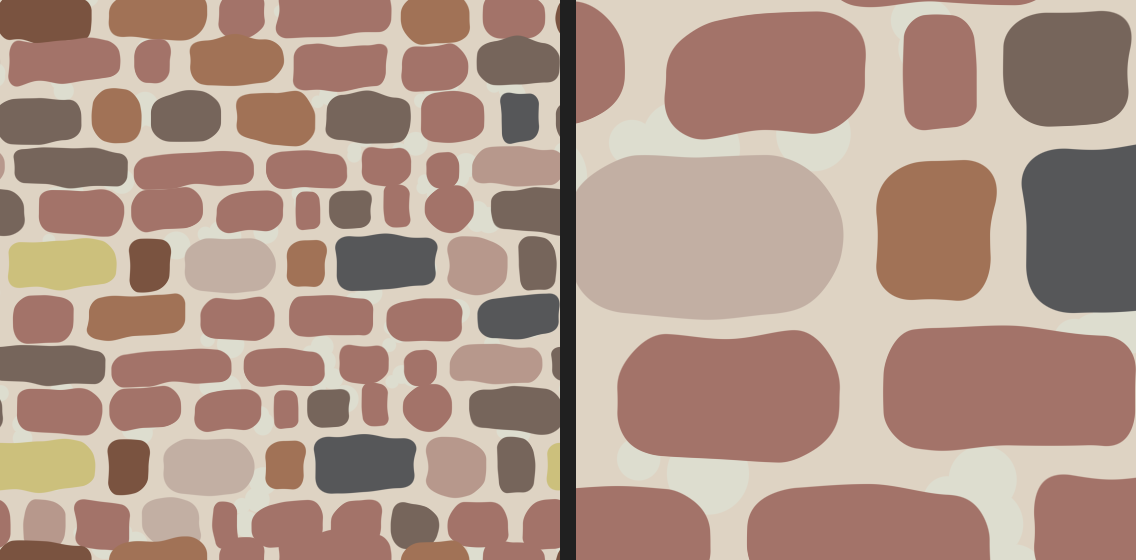
Left: the whole. Right: its middle third, enlarged.
This pattern is drawn by a Shadertoy shader. Its source:

```glsl
// Irregular stone wall: rows of flat, rounded, earthy stones on pale mortar with light patches.

const float TAU = 6.2831853;
const int ROWS = 11;
const float WALL_PERIOD = 0.977;

// Per row, downward: centre, half height, stone count, first seam
const vec4 rowLayout[ROWS] = vec4[](
    vec4(0.026, 0.047, 6, 0.016), vec4(0.113, 0.043, 6, 0.023),
    vec4(0.212, 0.047, 7, -0.007), vec4(0.301, 0.035, 6, 0.043),
    vec4(0.374, 0.042, 8, 0.035), vec4(0.473, 0.051, 7, 0.039),
    vec4(0.569, 0.043, 6, -0.020), vec4(0.654, 0.035, 6, 0.003),
    vec4(0.729, 0.042, 8, -0.004), vec4(0.833, 0.053, 7, 0.001),
    vec4(0.938, 0.046, 9, 0.016));

// Stone colour and its cumulative share
const vec4 palette[8] = vec4[](
    vec4(0.640, 0.450, 0.410, 0.39), vec4(0.630, 0.447, 0.337, 0.60),
    vec4(0.463, 0.396, 0.357, 0.72), vec4(0.478, 0.325, 0.251, 0.79),
    vec4(0.718, 0.596, 0.549, 0.86), vec4(0.760, 0.686, 0.640, 0.91),
    vec4(0.800, 0.753, 0.486, 0.96), vec4(0.337, 0.341, 0.349, 1.00));

const vec3 MORTAR = vec3(0.871, 0.827, 0.765);
const vec3 PATCH = vec3(0.867, 0.867, 0.812);

vec2 hash2(vec2 p) {
    vec3 q = fract(p.xyx * vec3(0.1031, 0.1030, 0.0973));
    q += dot(q, q.yzx + 33.33);
    return fract((q.xx + q.yz) * q.zy);
}

vec2 noise2(vec2 p) {
    vec2 i = floor(p), f = fract(p);
    f = f * f * (3.0 - 2.0 * f);
    return mix(mix(hash2(i), hash2(i + vec2(1, 0)), f.x),
               mix(hash2(i + vec2(0, 1)), hash2(i + vec2(1, 1)), f.x), f.y);
}

float coverage(float dist, float pixel) {
    return 1.0 - smoothstep(-0.75 * pixel, 0.75 * pixel, dist);
}

// Position of the i-th vertical joint; stretch widens the stones at the left
float seam(float i, float count, float seed, float stretch) {
    float u = i / count;
    float jitter = 0.5 * (hash2(vec2(mod(i, count), seed)).x - 0.5) / count;
    return u + jitter + stretch * (sin(TAU * (u - 0.1)) + sin(TAU * 0.1));
}

vec3 stoneColour(float pick) {
    int k = 0;
    while (k < 7 && pick > palette[k].w) k++;
    return palette[k].rgb;
}

// Rounded box, tilted, tapered, bowed and wobbled
float stoneDistance(vec2 p, vec2 halfSize, vec2 shape, vec2 seed) {
    p += 0.012 * (noise2(p * 22.0 + seed * 17.0 + 50.0) - 0.5);
    p.y += (shape.x - 0.5) * 0.14 * p.x;
    float along = clamp(p.x / halfSize.x, -1.0, 1.0);
    halfSize.y *= 1.0 + 0.16 * (shape.y - 0.5) * along - 0.10 * along * along;
    float radius = min(halfSize.x, halfSize.y) * mix(0.5, 0.85, shape.y);
    vec2 q = abs(p) - halfSize + radius;
    return length(max(q, 0.0)) + min(max(q.x, q.y), 0.0) - radius;
}

// Scattered clusters of three discs
float patchDistance(vec2 p, float cells) {
    float dist = 1.0;
    vec2 home = floor(p * cells);
    for (int n = 0; n < 9; n++) {
        vec2 cell = home + vec2(n % 3 - 1, n / 3 - 1);
        if (hash2(cell + 71.0).x > 0.42) continue;
        vec2 centre = (cell + hash2(cell + 19.0)) / cells;
        for (int k = 0; k < 3; k++) {
            vec2 r = hash2(cell * 3.0 + float(k) * 41.0 + 130.0);
            vec2 offset = 0.05 * (r - 0.5);
            dist = min(dist, length(p - centre - offset) - mix(0.011, 0.025, r.x));
        }
    }
    return dist;
}

void mainImage(out vec4 fragColor, in vec2 fragCoord) {
    float pixel = 1.0 / iResolution.y;
    vec2 p = fragCoord * pixel;
    p.y = 1.0 - p.y;

    vec3 colour = mix(MORTAR, PATCH, coverage(patchDistance(p, 11.0), pixel));

    for (int r = 0; r <= ROWS; r++) {
        int id = r % ROWS;
        vec4 row = rowLayout[id];
        float dy = p.y - row.x - WALL_PERIOD * float(r / ROWS);
        if (abs(dy) > 2.0 * row.y) continue;

        // Three lower rows reuse the stones of three upper ones
        float seed = float(id > 6 && id < 10 ? id - 4 : id) + 5.0;
        float stretch = seed == 8.0 || seed == 9.0 ? 0.06 : 0.0;
        float loose = id < 2 ? 0.024 : 0.010;

        for (float i = -1.0; i <= row.z; i++) {
            float left = seam(i, row.z, seed, stretch);
            float right = seam(i + 1.0, row.z, seed, stretch);
            vec2 key = vec2(mod(i, row.z), seed);
            vec2 size = hash2(key + 23.0), shape = hash2(key + 57.0), tone = hash2(key + 91.0);
            vec2 halfSize = vec2(0.5 * (right - left) - mix(0.007, 0.015, size.x),
                                 row.y * mix(0.84, 1.0, size.y));
            vec2 local = vec2(p.x - row.w - 0.5 * (left + right), dy + loose * (tone.y - 0.5));
            float dist = stoneDistance(local, halfSize, shape, key);
            colour = mix(colour, stoneColour(tone.x), coverage(dist, pixel));
        }
    }
    fragColor = vec4(colour, 1.0);
}
```
